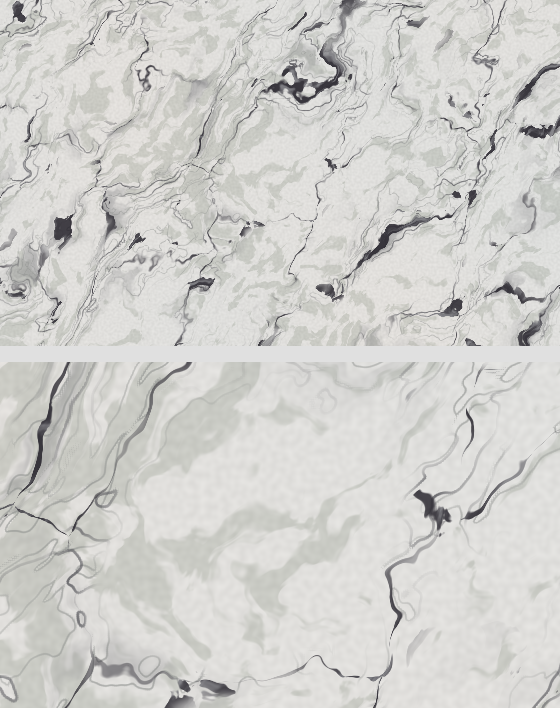
Top, the full canvas; bottom, a detail of the centre.
A WebGL 2 fragment shader for this texture:

```glsl
#version 300 es
precision highp float;
// Pale marble with diagonal charcoal veins, fine grey strands and smoky flecks.

uniform vec2 u_resolution;
out vec4 fragColor;

vec2 hash2(vec2 p) {
    vec3 a = fract(p.xyx * vec3(.1031, .1030, .0973));
    a += dot(a, a.yzx + 33.33);
    return fract((a.xx + a.yz) * a.zy);
}

float cornerSlope(vec2 cell, vec2 offset) {
    float angle = 6.2832 * hash2(cell).x;
    return dot(vec2(cos(angle), sin(angle)), offset);
}

// Gradient noise, about -0.7 to 0.7
float noise(vec2 p) {
    vec2 i = floor(p), f = p - i;
    vec2 u = f * f * f * (f * (f * 6. - 15.) + 10.);
    vec2 e = vec2(0, 1);
    return mix(mix(cornerSlope(i, f), cornerSlope(i + e.yx, f - e.yx), u.x),
               mix(cornerSlope(i + e.xy, f - e.xy), cornerSlope(i + e.yy, f - e.yy), u.x), u.y);
}

float fbm(vec2 p, int octaves) {
    float sum = 0., amp = 1.;
    for (int i = 0; i < octaves; i++) {
        sum += amp * noise(p);
        p = mat2(1.6, 1.2, -1.2, 1.6) * p + 17.3;
        amp *= .5;
    }
    return sum;
}

// Distance to the borders of stretched cells, in unstretched units
float cellBorder(vec2 q, vec2 stretch) {
    vec2 p = q * stretch, i = floor(p), f = p - i, nearest = vec2(0);
    float best = 9.;
    for (int y = -1; y <= 1; y++)
        for (int x = -1; x <= 1; x++) {
            vec2 c = vec2(x, y), r = c + hash2(i + c + 60.) - f;
            if (dot(r, r) < best) { best = dot(r, r); nearest = r; }
        }
    float border = 9.;
    for (int y = -2; y <= 2; y++)
        for (int x = -2; x <= 2; x++) {
            vec2 c = vec2(x, y), r = c + hash2(i + c + 60.) - f, across = r - nearest;
            if (dot(across, across) > 1e-4) {
                vec2 n = normalize(across);
                border = min(border, dot(.5 * (r + nearest), n) / length(n * stretch));
            }
        }
    return border;
}

// Soft coverage of a stroke of the given half width
float stroke(float dist, float halfWidth) {
    float px = .8 / u_resolution.y;
    return 1. - smoothstep(halfWidth - px, halfWidth + px, dist);
}

// Contour lines of a height field
float strands(float height, float levels, float halfWidth) {
    float slope = length(vec2(dFdx(height), dFdy(height))) * u_resolution.y;
    return stroke(abs(fract(height * levels) - .5) / (levels * slope + .5), halfWidth);
}

void main() {
    vec2 p = gl_FragCoord.xy / u_resolution.y;

    // Axes along and across the veins, then turbulent warp
    vec2 q = vec2(dot(p, vec2(.64, .77)), dot(p, vec2(-.77, .64))) + 5.;
    q += .12 * vec2(fbm(q * vec2(3, 4), 5), fbm(q * vec2(3, 4) + 41., 5));

    // Ground with flaky mottling and grain
    float mottle = smoothstep(.06, .3, fbm(q * vec2(16, 26), 4) + .5 * noise(p * 2.5 + 3.));
    vec3 color = mix(vec3(.878, .875, .865), vec3(.785, .792, .768), mottle);
    color += vec3(.02, .004, -.004) * noise(p * 1.3 + 8.) + .04 * noise(p * 130.);

    float border = cellBorder(q, vec2(2.2, 4.5));
    float body = noise(q * vec2(2.5, 4.) + 7.);
    float thick = smoothstep(.1, .45, body);
    float ragged = fbm(q * vec2(22, 42) + 11., 4);

    // Smoky wash around the heavier veins
    float smoke = smoothstep(-.05, .35, fbm(q * vec2(9, 24) + 23., 5));
    smoke *= smoothstep(-.1, .3, body) * exp(-border / .035);
    color = mix(color, vec3(.53, .53, .54), .85 * smoke);

    // Fine strands, crowded near the borders
    float crowd = exp(-border / .05) + 1.2 * noise(q * vec2(2, 4) + 31.);
    float zone = smoothstep(.25, .8, crowd);
    float ink = smoothstep(-.35, .3, noise(q * vec2(7, 12) + 53.));
    float coarse = strands(fbm(q * vec2(2, 5.5) + 71., 4), 4., .0013);
    float fine = strands(fbm(q * vec2(4, 10) + 90., 4), 3., .0009);
    color = mix(color, vec3(.56, .57, .56), .6 * fine * zone);
    color = mix(color, vec3(.33, .33, .35), .85 * coarse * zone * ink);

    // Dark veins swelling from hairlines to ragged bands
    float vein = stroke(border + (.004 + .022 * thick) * ragged, .0012 + .021 * thick);
    vein *= mix(smoothstep(-.3, .15, noise(q * vec2(6, 8) + 13.)), 1., thick);
    float streak = smoothstep(-.15, .5, fbm(q * vec2(14, 50) + 37., 4));
    vec3 charcoal = mix(vec3(.19, .18, .21), vec3(.49, .49, .51), streak);
    color = mix(color, charcoal, .95 * vein);

    // Scattered dark flecks
    float fleck = smoothstep(.46, .52, fbm(q * vec2(9, 15) + 67., 5)) * smoothstep(.1, .6, crowd);
    color = mix(color, charcoal, .9 * fleck);

    fragColor = vec4(color, 1);
}
```
